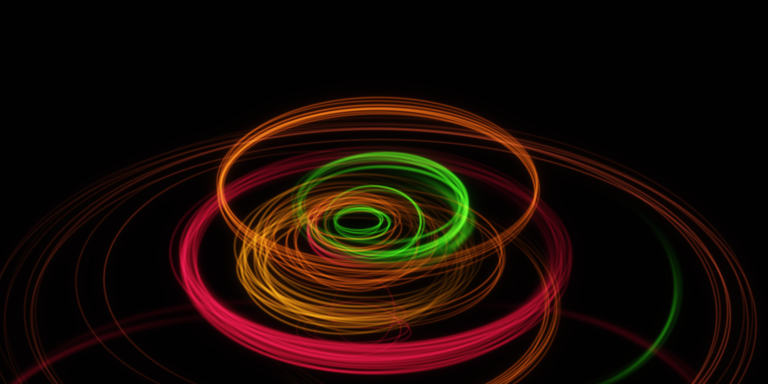
Write a Shadertoy shader that draws this background.

```glsl
#define BACKGROUND vec3(0.008, 0.004, 0.005)
#define RED vec3(1.0, 0.05, 0.17)
#define ORANGE vec3(1.0, 0.30, 0.045)
#define GOLD vec3(1.0, 0.46, 0.04)
#define GREEN vec3(0.16, 1.0, 0.06)
#define EMBER vec3(0.62, 0.17, 0.08)
#define EXPOSURE 1.15
#define HALO_GAIN 0.06
#define HALO_SIZE 0.012
#define FINE 0.0026
#define BROAD 0.008

const float PI = 3.14159;

float hash(float n) {
    return fract(sin(n * 12.9898) * 43758.5453);
}

// First-order distance from a point to an ellipse outline
float ellipseDistance(vec2 q, vec2 radii) {
    float level = length(q / radii);
    float slope = length(q / (radii * radii));
    return abs(level * (level - 1.0) / max(slope, 0.001));
}

// Jittered light strands; arc = (brightest angle, focus, minimum brightness)
vec3 trails(vec2 p, vec2 center, vec2 radii, vec2 spread, int count,
            float width, vec3 arc, vec3 color) {
    float seed = 17.0 * center.x + 31.0 * radii.x + 5.0 * center.y;
    float core = max(width, 0.6 / iResolution.y);
    float light = 0.0;
    for (int i = 0; i < count; i++) {
        float id = seed + float(i) * 4.17;
        vec2 shift = vec2(hash(id), hash(id + 1.3)) - 0.5;
        vec2 growth = vec2(hash(id + 2.1), hash(id + 3.7)) - 0.5;
        vec2 q = p - center - spread * shift;
        vec2 r = radii + spread * growth;
        float d = ellipseDistance(q, r);
        float angle = atan(q.y / r.y, q.x / r.x);
        float facing = 0.5 + 0.5 * cos(angle - arc.x + 0.5 * shift.x);
        float gain = mix(arc.z, 1.0, pow(max(facing, 0.0001), arc.y));
        float line = exp(-d * d / (core * core));
        float halo = HALO_GAIN * exp(-d / HALO_SIZE);
        light += (line + halo) * gain * (0.35 + 0.65 * hash(id + 5.9));
    }
    return color * light;
}

// Wide faint orbits and the stray arcs near the lower corners
vec3 outerOrbits(vec2 p) {
    vec3 c = trails(p, vec2(0.977, 0.19), vec2(0.90, 0.47), vec2(0.04, 0.03),
                    4, FINE, vec3(0.0, 1.0, 0.4), EMBER * 0.6);
    c += trails(p, vec2(0.98, 0.17), vec2(0.975, 0.50), vec2(0.05, 0.04),
                4, FINE, vec3(0.0, 1.0, 0.4), EMBER * 0.4);
    c += trails(p, vec2(0.80, 0.26), vec2(0.57, 0.34), vec2(0.09, 0.03),
                2, FINE, vec3(PI, 3.0, 0.0), EMBER * 0.5);
    c += trails(p, vec2(1.04, 0.22), vec2(0.40, 0.28), vec2(0.06, 0.04),
                7, FINE, vec3(-0.7, 4.0, 0.0), ORANGE * 0.6);
    c += trails(p, vec2(1.406, 0.258), vec2(0.36, 0.286), vec2(0.04, 0.02),
                4, 0.005, vec3(-0.45, 9.0, 0.0), GREEN * 0.25);
    c += trails(p, vec2(0.65, -0.25), vec2(0.75, 0.45), vec2(0.03),
                3, BROAD, vec3(2.2, 12.0, 0.0), RED * 0.14);
    c += trails(p, vec2(1.3, -0.25), vec2(0.62, 0.45), vec2(0.03),
                3, BROAD, vec3(0.8, 16.0, 0.0), RED * 0.14);
    return c;
}

// Large red bowl, the orange hoop above it and the golden swirl inside
vec3 mainRings(vec2 p) {
    vec3 c = trails(p, vec2(0.971, 0.325), vec2(0.49, 0.265), vec2(0.045, 0.05),
                    14, 0.0035, vec3(-2.0, 1.6, 0.12), RED * 0.65);
    c += trails(p, vec2(0.965, 0.325), vec2(0.485, 0.255), vec2(0.03),
                4, 0.011, vec3(-1.9, 2.0, 0.04), RED * 0.45);
    c += trails(p, vec2(0.984, 0.51), vec2(0.412, 0.212), vec2(0.012, 0.04),
                10, FINE, vec3(2.4, 0.7, 0.35), ORANGE * 0.65);
    c += trails(p, vec2(0.93, 0.33), vec2(0.28, 0.165), vec2(0.07),
                18, 0.003, vec3(-2.6, 2.0, 0.12), GOLD * 0.75);
    c += trails(p, vec2(0.92, 0.385), vec2(0.19, 0.11), vec2(0.07, 0.05),
                10, FINE, vec3(-2.5, 1.0, 0.3), ORANGE * 0.55);
    c += trails(p, vec2(1.0, 0.33), vec2(0.31, 0.16), vec2(0.03, 0.05),
                4, FINE, vec3(-0.3, 3.0, 0.1), ORANGE * 0.5);
    c += trails(p, vec2(0.93, 0.16), vec2(0.12, 0.06), vec2(0.08),
                5, FINE, vec3(0.0, 1.0, 0.4), RED * 0.3);
    return c;
}

// Green hoop and the small bright loops at the centre
vec3 innerRings(vec2 p) {
    vec3 c = trails(p, vec2(0.995, 0.465), vec2(0.22, 0.12), vec2(0.025, 0.035),
                    9, 0.0035, vec3(0.2, 1.4, 0.22), GREEN * 0.65);
    c += trails(p, vec2(1.03, 0.43), vec2(0.17, 0.11), vec2(0.04, 0.06),
                5, BROAD, vec3(-0.1, 4.0, 0.0), GREEN * 0.5);
    c += trails(p, vec2(0.975, 0.425), vec2(0.13, 0.085), vec2(0.02),
                3, FINE, vec3(0.0, 1.0, 0.2), GREEN * 0.8);
    c += trails(p, vec2(0.94, 0.422), vec2(0.058, 0.034), vec2(0.025, 0.015),
                5, FINE, vec3(0.0, 0.5, 0.4), GREEN * 0.9);
    c += trails(p, vec2(0.94, 0.42), vec2(0.11, 0.065), vec2(0.04, 0.025),
                5, FINE, vec3(PI, 0.7, 0.4), ORANGE * 0.8);
    c += trails(p, vec2(0.93, 0.40), vec2(0.12, 0.08), vec2(0.02),
                4, 0.0035, vec3(-2.5, 3.0, 0.0), RED * 0.8);
    return c;
}

void mainImage(out vec4 fragColor, in vec2 fragCoord) {
    // Height is one unit; the layout stays centred at any aspect ratio
    vec2 p = (fragCoord - 0.5 * iResolution.xy) / iResolution.y + vec2(1.0, 0.5);
    vec3 light = outerOrbits(p) + mainRings(p) + innerRings(p);
    fragColor = vec4(BACKGROUND + 1.0 - exp(-EXPOSURE * light), 1.0);
}
```
